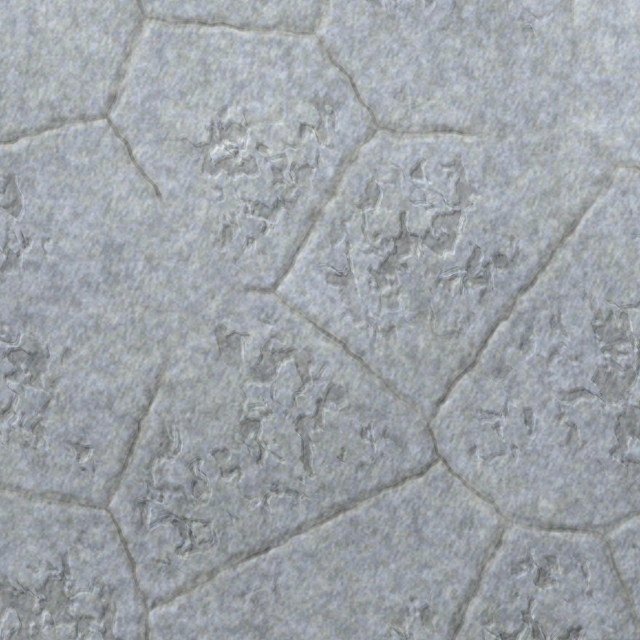
Give the GLSL for this texture, as a Shadertoy shader.

```glsl
// Weathered blue-grey stone slab split into large cells by thin cracks.
// Warped Voronoi borders form the grooves, thresholded fbm the eroded pits;
// both feed one height field that is lit from the upper left.

float hash(vec2 p) {
    vec3 q = fract(vec3(p.xyx) * 0.1031);
    q += dot(q, q.yzx + 33.33);
    return fract((q.x + q.y) * q.z);
}

vec2 hash2(vec2 p) {
    return vec2(hash(p + 17.3), hash(p + 71.9));
}

float noise(vec2 p) {
    vec2 i = floor(p), f = fract(p);
    f = f * f * (3.0 - 2.0 * f);
    return mix(mix(hash(i), hash(i + vec2(1, 0)), f.x),
               mix(hash(i + vec2(0, 1)), hash(i + vec2(1, 1)), f.x), f.y);
}

float fbm(vec2 p) {
    float sum = 0.0, amp = 0.5;
    for (int i = 0; i < 4; i++) {
        sum += amp * noise(p);
        p = mat2(1.6, 1.2, -1.2, 1.6) * p + 19.7;
        amp *= 0.5;
    }
    return sum / 0.9375;
}

// Distance to the nearest cell border, in canvas units
float seamDistance(vec2 p) {
    const float cells = 2.7;
    p += 0.04 * (vec2(fbm(p * 6.0), fbm(p * 6.0 + 40.0)) - 0.5);
    p += 0.006 * (vec2(noise(p * 60.0), noise(p * 60.0 + 9.0)) - 0.5);
    p = p * cells + vec2(5.3, 8.6);
    vec2 cell = floor(p), nearest = vec2(0);
    float best = 9.0, border = 9.0;
    for (int k = 0; k < 9; k++) {
        vec2 g = cell + vec2(k % 3 - 1, k / 3 - 1);
        vec2 r = g + 0.13 + 0.74 * hash2(g) - p;
        if (dot(r, r) < best) { best = dot(r, r); nearest = r; }
    }
    for (int k = 0; k < 25; k++) {
        vec2 g = cell + vec2(k % 5 - 2, k / 5 - 2);
        vec2 r = g + 0.13 + 0.74 * hash2(g) - p;
        vec2 d = r - nearest;
        if (dot(d, d) > 1e-4) border = min(border, dot(0.5 * (r + nearest), normalize(d)));
    }
    return border / cells;
}

// x: crack line, y: wide groove, z: pits
vec3 damage(vec2 p) {
    float d = seamDistance(p);
    float wear = smoothstep(0.22, 0.36, noise(p * 3.6 + 3.0));
    float open = smoothstep(0.2, 0.65, noise(p * 17.0 + 7.0));
    float width = 0.0004 + 0.0014 * open;
    float crack = (1.0 - smoothstep(width, width + 0.0028, d)) * wear * mix(0.35, 1.0, open);
    float ragged = 0.009 + 0.011 * noise(p * 38.0 + 21.0);
    float groove = (1.0 - smoothstep(0.3 * ragged, ragged, d)) * mix(0.25, 1.0, wear);

    // Small ragged pits gather in patches away from the seams
    float patches = smoothstep(0.43, 0.6, fbm(p * 4.5 + 31.0)) * smoothstep(0.015, 0.06, d);
    vec2 q = p + 0.016 * (vec2(noise(p * 45.0), noise(p * 45.0 + 5.0)) - 0.5);
    float blobs = smoothstep(0.55, 0.64, fbm(q * vec2(46.0, 34.0)));
    float worms = 1.0 - smoothstep(0.01, 0.045, abs(fbm(q * 20.0 + 60.0) - 0.5));
    worms *= smoothstep(0.35, 0.7, noise(q * 26.0 + 2.0));
    return vec3(crack, groove, patches * max(blobs, 0.8 * worms));
}

float height(vec3 wear) {
    return -dot(wear, vec3(0.3, 0.55, 0.7));
}

void mainImage(out vec4 fragColor, in vec2 fragCoord) {
    vec2 p = fragCoord / iResolution.y;

    // Relief: walls facing the upper left catch the light
    vec2 lightStep = vec2(0.0024, -0.0034);
    vec3 wear = damage(p);
    float relief = height(damage(p + lightStep)) - height(damage(p - lightStep));

    // Broad stains, mottling and fine slanted grain
    float stain = fbm(p * 4.0 + 12.0) - 0.5;
    float mottle = fbm(p * 60.0) - 0.5;
    vec2 slant = mat2(0.9, 0.43, -0.43, 0.9) * p;
    float grain = noise(slant * vec2(230.0, 120.0)) - 0.5;
    float fine = noise(p * 290.0 + 8.0) - 0.5;

    float tone = 0.655 + 0.105 * (p.y - 0.5) + 0.10 * stain + 0.16 * mottle;
    tone += 0.11 * grain + 0.075 * fine;
    tone += 0.15 * clamp(relief, -0.7, 0.8);
    tone -= 0.10 * wear.x + 0.035 * wear.y + 0.085 * wear.z;

    // Blue film over neutral stone, brownish inside cracks and pits
    vec3 blueFilm = vec3(0.96, 0.995, 1.055);
    vec3 bareStone = vec3(0.97, 1.005, 1.01);
    vec3 dirt = vec3(0.995, 1.005, 0.98);
    float bare = smoothstep(0.4, 0.68, 0.5 * fbm(p * 9.0 + 80.0) + 0.5 * noise(p * 90.0));
    vec3 tint = mix(blueFilm, bareStone, bare);
    tint = mix(tint, dirt, 0.7 * clamp(wear.y + 0.6 * wear.z, 0.0, 1.0));
    vec3 speckle = vec3(noise(p * 150.0 + 3.0), 0.5, noise(p * 150.0 + 50.0)) - 0.5;

    fragColor = vec4(clamp(tone * tint + 0.035 * speckle, 0.0, 1.0), 1.0);
}
```
